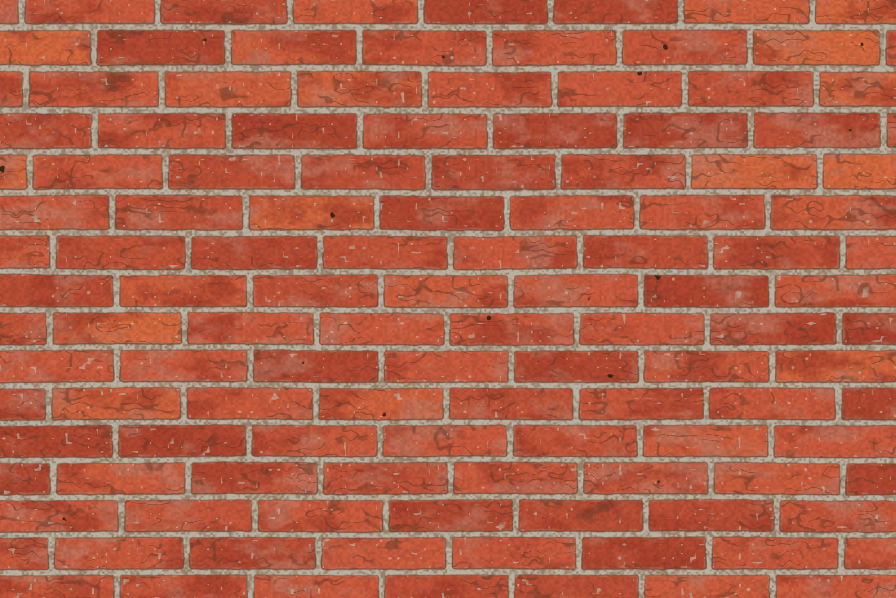
A WebGL 1 fragment shader for this texture:

```glsl
precision highp float;
// Weathered red brick wall in running bond, about 16 courses by 7 bricks.
// A gentle warp maps the canvas to brick cells; a rounded box shapes each
// brick, and layered noise adds tone, cracks, pale wear, chips and grain.
uniform vec2 u_resolution;

const vec2 PITCH = vec2(0.217, 0.066);   // brick plus joint, in canvas heights
const float HALF_JOINT = 0.0062;

const vec3 BRICK_RED = vec3(0.76, 0.34, 0.23);
const vec3 BRICK_DARK = vec3(0.63, 0.24, 0.165);
const vec3 BRICK_ORANGE = vec3(0.82, 0.42, 0.24);
const vec3 BRICK_PALE = vec3(0.72, 0.45, 0.37);
const vec3 MORTAR_LIGHT = vec3(0.72, 0.69, 0.63);
const vec3 MORTAR_DARK = vec3(0.58, 0.50, 0.41);
const vec3 SHADOW = vec3(0.40, 0.23, 0.16);

float hash(vec2 p) {
  return fract(sin(dot(p, vec2(127.1, 311.7))) * 43758.5453);
}

float noise(vec2 p) {
  vec2 i = floor(p);
  vec2 f = fract(p);
  f = f * f * (3.0 - 2.0 * f);
  float low = mix(hash(i), hash(i + vec2(1.0, 0.0)), f.x);
  float high = mix(hash(i + vec2(0.0, 1.0)), hash(i + 1.0), f.x);
  return mix(low, high, f.y);
}

float fbm(vec2 p) {
  float sum = 0.0;
  float gain = 0.53;
  for (int i = 0; i < 4; i++) {
    sum += gain * noise(p);
    p = p * 2.03 + 17.3;
    gain *= 0.5;
  }
  return sum;
}

float roundedBox(vec2 p, vec2 halfSize, float radius) {
  vec2 q = abs(p) - halfSize + radius;
  return length(max(q, 0.0)) + min(max(q.x, q.y), 0.0) - radius;
}

// Courses are slightly taller near the top; depth runs downward from 0 to 1.
float courseCoord(float depth) {
  float d = depth - 0.4;
  return 0.348 + 14.328 * depth + 0.848 * (d + sqrt(d * d + 0.01));
}

// Brick coordinate along one course: half-brick offset plus upper drift.
float brickCoord(float x, float course) {
  float n = (x - 0.858) / PITCH.x;
  float drift = 0.19 * (1.0 - smoothstep(3.0, 6.0, course));
  float wobble = 0.05 * (hash(vec2(course, 4.7)) - 0.5);
  return n - 0.0014 * n * n * n + drift + wobble + 0.5 * mod(course + 1.0, 2.0);
}

vec3 mortarColor(vec2 p) {
  float grain = 0.55 * noise(p * 260.0) + 0.45 * fbm(p * 70.0);
  return mix(MORTAR_DARK, MORTAR_LIGHT, smoothstep(0.2, 0.65, grain));
}

// Short wavy, mostly horizontal fissures.
float cracks(vec2 p, float seed) {
  vec2 q = p * vec2(32.0, 95.0) + seed * 61.0;
  q.y += 1.2 * noise(p * 75.0);
  float line = 1.0 - smoothstep(0.02, 0.09, abs(noise(q) - 0.5));
  return line * smoothstep(0.42, 0.65, noise(p * vec2(24.0, 40.0) + seed * 9.0));
}

vec3 brickColor(vec2 p, vec2 local, vec2 id, float edge) {
  float tone = hash(id + 3.1);
  float seed = hash(id + 8.6);
  float blotch = fbm(p * vec2(13.0, 24.0) + seed * 40.0);
  vec3 color = mix(BRICK_RED, BRICK_DARK, smoothstep(0.45, 1.0, tone) * 0.75);
  color = mix(color, BRICK_ORANGE, (1.0 - smoothstep(0.0, 0.22, tone)) * 0.65);
  color = mix(color, BRICK_DARK, smoothstep(0.48, 0.72, blotch) * 0.75);

  // Lime haze, worn rims and fissures
  float haze = smoothstep(0.5, 0.75, fbm(p * vec2(17.0, 30.0) + 31.0 + seed));
  float rim = smoothstep(-0.005, 0.0, edge) * smoothstep(0.45, 0.7, noise(p * 85.0));
  color = mix(color, BRICK_PALE, max(haze * 0.65, rim * 0.6));
  color = mix(color, SHADOW, 0.5 * cracks(p, seed));

  // Pale chips and an occasional dark pit
  color = mix(color, MORTAR_LIGHT, 0.65 * smoothstep(0.87, 0.96, noise(p * 135.0 + 5.0)));
  vec2 pitAt = (vec2(seed, hash(id + 1.9)) - 0.5) * PITCH * 0.75;
  float pitSize = 0.0055 * step(0.87, hash(id + 6.4));
  float pit = length(local - pitAt) + 0.006 * (noise(p * 180.0) - 0.3);
  color = mix(color, SHADOW * 0.6, 1.0 - smoothstep(pitSize - 0.003, pitSize, pit));
  return color * (0.92 + 0.16 * noise(p * 240.0));
}

void main() {
  vec2 p = gl_FragCoord.xy / u_resolution.y;
  float pixel = 1.0 / u_resolution.y;
  float row = courseCoord(1.0 - p.y + 0.003 * (noise(p * vec2(5.0, 9.0)) - 0.5));
  float course = floor(row);
  float column = brickCoord(p.x, course);
  vec2 id = vec2(floor(column), course);

  // Brick outline with uneven, chipped edges
  vec2 local = (fract(vec2(column, row)) - 0.5) * PITCH;
  vec2 halfSize = 0.5 * PITCH - HALF_JOINT;
  float rough = 0.003 * (fbm(p * 65.0) - 0.5);
  float edge = roundedBox(local, halfSize, 0.003) + rough;
  float brick = 1.0 - smoothstep(-pixel, pixel, edge);

  // Recessed mortar, shaded just below each brick
  float above = roundedBox(local - vec2(0.0005, 0.0025), halfSize, 0.003) + rough;
  float shade = 1.0 - smoothstep(0.0, 0.004, min(above + 0.0025, edge + 0.001));
  shade = max(shade, step(0.0, local.y) * (1.0 - smoothstep(0.0005, 0.0035, edge)));
  vec3 mortar = mix(mortarColor(p), SHADOW, 0.8 * shade);

  gl_FragColor = vec4(mix(mortar, brickColor(p, local, id, edge), brick), 1.0);
}
```
